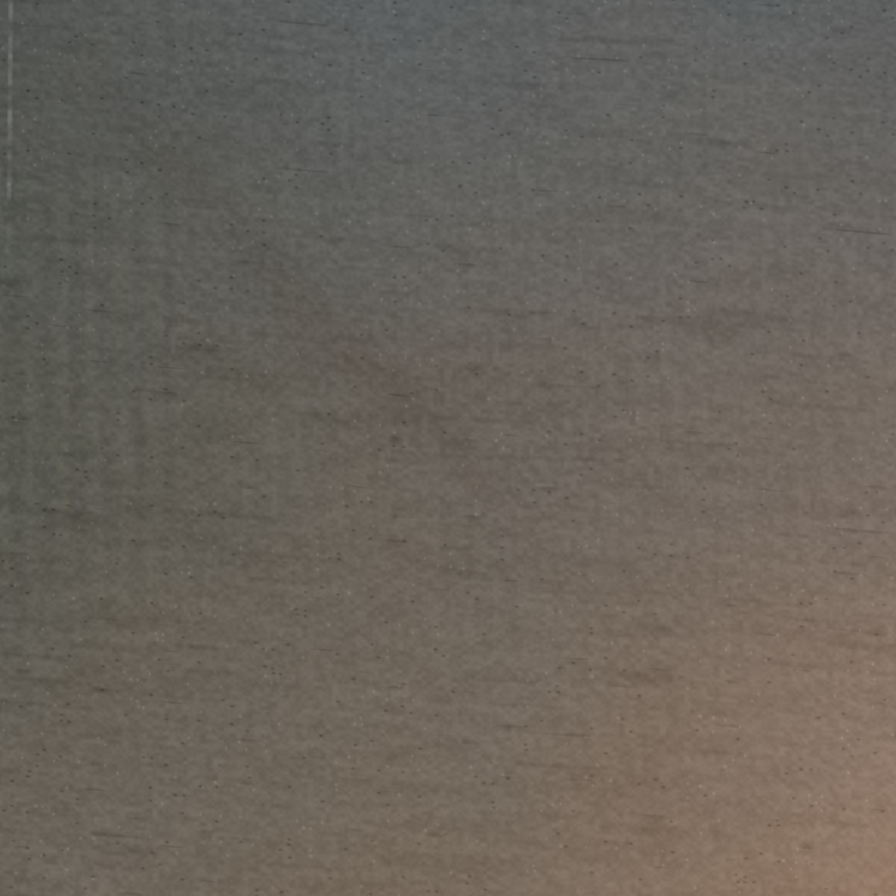
Give the GLSL for this texture, as a WebGL 1 fragment shader.

```glsl
precision highp float;
// Worn, softly lit fabric: a cool grey top melting into a warm lower right corner.
// A 3x3 colour gradient carries soft blotches, a diagonal crease, faint ribs,
// slightly tilted horizontal threads, fine grain, and scattered pits and glints.
uniform vec2 u_resolution;

float hash(vec2 p) {
  return fract(sin(dot(p, vec2(127.1, 311.7))) * 43758.5453);
}

float valueNoise(vec2 p) {
  vec2 cell = floor(p);
  vec2 f = fract(p);
  f = f * f * (3.0 - 2.0 * f);
  float low = mix(hash(cell), hash(cell + vec2(1.0, 0.0)), f.x);
  float high = mix(hash(cell + vec2(0.0, 1.0)), hash(cell + 1.0), f.x);
  return mix(low, high, f.y);
}

// Noise centred on zero, summed over four octaves.
float fbm(vec2 p) {
  float sum = 0.0;
  float weight = 0.5;
  for (int i = 0; i < 4; i++) {
    sum += weight * (valueNoise(p) - 0.5);
    p = mat2(1.6, 1.2, -1.2, 1.6) * p + 17.3;
    weight *= 0.5;
  }
  return sum;
}

// Smooth curve through three colours at t = 0, 0.5 and 1.
vec3 blend3(vec3 a, vec3 b, vec3 c, float t) {
  vec3 first = mix(a, b, clamp(t * 2.0, 0.0, 1.0));
  vec3 second = mix(b, c, clamp(t * 2.0 - 1.0, 0.0, 1.0));
  return mix(first, second, smoothstep(0.3, 0.7, t));
}

vec3 lighting(vec2 p) {
  vec3 top = blend3(vec3(0.325, 0.335, 0.325), vec3(0.365, 0.378, 0.378),
                    vec3(0.370, 0.375, 0.372), p.x);
  vec3 middle = blend3(vec3(0.340, 0.340, 0.305), vec3(0.408, 0.383, 0.352),
                       vec3(0.470, 0.425, 0.390), p.x);
  vec3 bottom = blend3(vec3(0.420, 0.392, 0.355), vec3(0.458, 0.408, 0.355),
                       vec3(0.580, 0.475, 0.400), p.x);
  return blend3(bottom, middle, top, p.y);
}

// Sparse soft dots, one candidate per cell, kept when its hash passes the rate.
float specks(vec2 p, float rate, float radius, float seed) {
  vec2 cell = floor(p);
  vec2 jitter = vec2(hash(cell + seed), hash(cell + seed + 41.0));
  vec2 offset = fract(p) - mix(vec2(0.35), vec2(0.65), jitter);
  float present = step(hash(cell + seed + 83.0), rate);
  return present * (1.0 - smoothstep(0.0, radius, length(offset)));
}

// Dark, broken threads running almost horizontally.
float threads(vec2 p, vec2 scale, float threshold) {
  return smoothstep(threshold, 1.0, valueNoise(p * scale));
}

// Faint vertical ribs, limited to a soft patch at the left.
float ribs(vec2 p) {
  float patchMask = (1.0 - smoothstep(0.14, 0.25, p.x))
                  * smoothstep(0.30, 0.42, p.y)
                  * (1.0 - smoothstep(0.68, 0.86, p.y));
  float wobble = 0.004 * valueNoise(p * vec2(5.0, 9.0));
  float wave = sin((p.x + wobble + 0.012 * p.y) * 182.0);
  return patchMask * wave * (0.6 + 0.8 * valueNoise(p * vec2(30.0, 70.0)));
}

// Wide diagonal fold falling from the upper left to the centre.
float crease(vec2 p) {
  float across = p.y + 1.02 * p.x - 1.01 + 0.04 * fbm(p * 6.0);
  float along = smoothstep(0.02, 0.2, p.x) * (1.0 - smoothstep(0.45, 0.68, p.x));
  return along * exp(-across * across / 0.0016);
}

// Thin worn highlight along the upper left edge.
float edgeLine(vec2 p) {
  float width = 1.0 - smoothstep(0.001, 0.004, abs(p.x - 0.004 - 0.008 * p.y));
  return width * smoothstep(0.65, 0.9, p.y) * valueNoise(p * vec2(20.0, 110.0));
}

void main() {
  vec2 uv = gl_FragCoord.xy / u_resolution;
  vec2 tilted = vec2(uv.x, uv.y + 0.07 * uv.x + 0.012 * valueNoise(uv * 4.0));

  // Broad light and colour blotches.
  vec3 color = lighting(uv);
  color += 0.022 * fbm(tilted * vec2(4.0, 8.0));
  color += vec3(0.012, 0.0, -0.012) * fbm(uv * 7.0 + 31.0);
  color -= vec3(0.014, 0.020, 0.022) * crease(uv);
  color += vec3(0.010, 0.011, 0.007) * ribs(uv);

  // Woven streaks and fine grain.
  color += 0.022 * (valueNoise(tilted * vec2(16.0, 110.0)) - 0.5);
  color -= 0.030 * threads(tilted + 3.7, vec2(14.0, 75.0), 0.74);
  color -= 0.045 * threads(tilted + 8.1, vec2(24.0, 140.0), 0.86);
  float grain = 0.6 * valueNoise(tilted * vec2(150.0, 190.0))
              + 0.4 * valueNoise(tilted * 290.0 + 5.0) - 0.5;
  color += 0.075 * grain;

  // Pits, glints and the worn edge.
  color -= 0.075 * specks(tilted * vec2(110.0, 150.0), 0.05, 0.42, 7.0);
  color += 0.060 * specks(tilted * vec2(140.0, 130.0), 0.05, 0.42, 19.0);
  color += 0.14 * edgeLine(uv);

  gl_FragColor = vec4(clamp(color + 0.003, 0.0, 1.0), 1.0);
}
```
